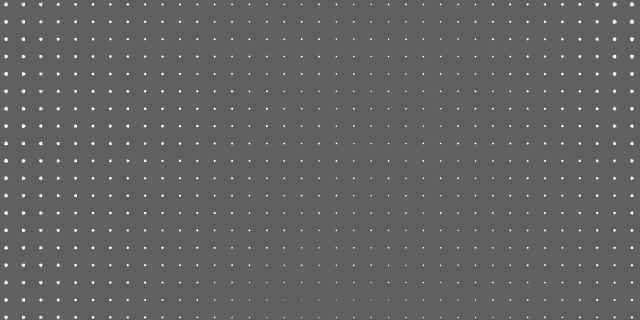
Give the GLSL for this pattern, as a Shadertoy shader.

```glsl
// Grid of white dots on grey, swelling toward the left edge and upper right corner.
#define PITCH 0.05433
#define FIRST_DOT vec2(0.0190, 0.9862)
#define GROUND vec3(0.378)
#define DOT_COLOR vec3(1.0)
#define BASE_RADIUS 0.00175
#define LEFT_SWELL 0.0041
#define RIGHT_SWELL 0.0053
#define RADIUS_JITTER 0.0006
#define EDGE_WOBBLE 0.09

float hash(vec2 p) {
    p = fract(p * vec2(0.1731, 0.2917));
    p += dot(p, p.yx + 19.19);
    return fract((p.x + p.y) * p.x * 37.3);
}

// Dot radius over the canvas; uv runs from 0 to 1 on both axes
float dotRadius(vec2 uv, vec2 cell) {
    float left = exp(-4.0 * uv.x);
    float right = pow(max(2.0 * uv.x - 1.0, 0.0), 3.0) * mix(0.25, 1.0, uv.y);
    vec2 bump = (uv - vec2(0.22, 0.60)) / vec2(0.15, 0.14);
    vec2 hollow = (uv - vec2(0.44, 0.06)) / vec2(0.18, 0.11);
    float r = BASE_RADIUS + LEFT_SWELL * left + RIGHT_SWELL * right;
    r += 0.0008 * exp(-dot(bump, bump)) - 0.0011 * exp(-dot(hollow, hollow));
    r += RADIUS_JITTER * (hash(cell + 61.0) - 0.5);
    return max(r, 0.0007);
}

void mainImage(out vec4 fragColor, in vec2 fragCoord) {
    float pixel = 1.0 / iResolution.y;
    vec2 p = fragCoord * pixel;

    // Nearest grid point
    vec2 cell = floor((p - FIRST_DOT) / PITCH + 0.5);
    vec2 center = FIRST_DOT + cell * PITCH;
    vec2 q = p - center;
    float r = dotRadius(center * vec2(iResolution.y / iResolution.x, 1.0), cell);

    // Slightly uneven outline
    float angle = atan(q.y, q.x + 1e-6);
    float phase = 6.2832 * hash(cell + 17.0);
    float outline = r * (1.0 + EDGE_WOBBLE * sin(3.0 * angle + phase));

    // Smooth edge, with dots below a pixel fading by size
    float coverage = clamp(0.5 + (outline - length(q)) / pixel, 0.0, 1.0);
    coverage *= min(1.0, 2.0 * r / pixel);
    fragColor = vec4(mix(GROUND, DOT_COLOR, coverage), 1.0);
}
```
